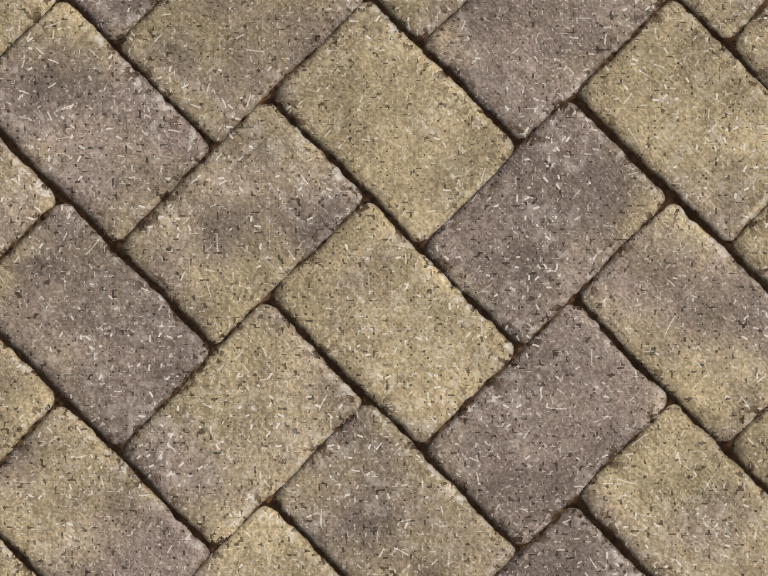
Reproduce this texture procedurally as a Shadertoy shader.

```glsl
// Tumbled stone pavers in a diagonal herringbone, lit from the right.
#define PERIOD vec2(0.530, 0.351)   // lattice step, in canvas heights
#define ANCHOR vec2(0.684, 0.790)   // centre of one paver
#define HALF_GAP vec2(0.0012, 0.0036)
#define CORNER 0.022
#define BEVEL 0.040
#define ROUGHNESS 0.010
#define TAN vec3(0.645, 0.575, 0.455)
#define GREY vec3(0.515, 0.455, 0.415)
#define DUST vec3(0.91, 0.87, 0.82)
#define PIT vec3(0.24, 0.18, 0.13)
#define SOIL vec3(0.46, 0.34, 0.24)
#define SHADOW vec3(0.12, 0.085, 0.06)

float hash(vec2 p) {
    return fract(sin(dot(p, vec2(127.1, 311.7))) * 43758.5453);
}

float noise(vec2 p) {
    vec2 i = floor(p), f = fract(p);
    f = f * f * (3.0 - 2.0 * f);
    vec2 e = vec2(0.0, 1.0);
    return mix(mix(hash(i), hash(i + e.yx), f.x),
               mix(hash(i + e.xy), hash(i + e.yy), f.x), f.y);
}

float fbm(vec2 p) {
    float sum = 0.0, amp = 0.5;
    for (int i = 0; i < 4; i++) {
        sum += amp * noise(p);
        p = mat2(1.6, 1.2, -1.2, 1.6) * p + 17.3;
        amp *= 0.5;
    }
    return sum / 0.9375;
}

// Rotates canvas axes onto the two paving directions.
vec2 diagonal(vec2 p) {
    return vec2(p.x - p.y, p.x + p.y) * 0.70711;
}

// Sparse pale scratches: at most one per cell, at a random angle and length.
float scratches(vec2 p, float thickness) {
    vec2 cell = floor(p);
    float angle = 6.2832 * hash(cell + 3.7);
    vec2 offset = 0.4 * vec2(hash(cell + 11.3), hash(cell + 23.9)) - 0.2;
    vec2 q = fract(p) - 0.5 - offset;
    q = vec2(cos(angle) * q.x + sin(angle) * q.y, cos(angle) * q.y - sin(angle) * q.x);
    q.y += 0.2 * q.x * q.x;
    float reach = 0.02 + 0.25 * hash(cell + 67.3);
    q.x -= clamp(q.x, -reach, reach);
    float strength = smoothstep(0.55, 1.0, hash(cell + 41.1));
    return strength * (1.0 - smoothstep(0.2 * thickness, thickness, length(q)));
}

// Nearest paver: signed distance, outward slope (paving axes) and lattice id.
float paver(vec2 p, out vec2 slope, out vec2 id) {
    float nearest = 1e3;
    for (int k = 0; k < 2; k++) {
        vec2 size = PERIOD * 0.70711;
        vec2 halfSize = 0.5 * (k == 0 ? size : size.yx) - HALF_GAP;
        vec2 base = (p - ANCHOR) / PERIOD - 0.5 * float(k);
        for (int j = -1; j <= 1; j++) {
            vec2 cell = floor(base + 0.5) + vec2(0.0, j);
            vec2 key = 2.0 * cell + float(k);
            vec2 jitter = 0.003 * (vec2(hash(key), hash(key + 5.3)) - 0.5);
            vec2 local = diagonal((base - cell) * PERIOD) + jitter;
            vec2 q = abs(local) - halfSize;
            vec2 r = q + CORNER;
            float d = length(max(r, 0.0)) + min(max(r.x, r.y), 0.0) - CORNER;
            if (d < nearest) {
                nearest = d;
                slope = sign(local) * max(q + BEVEL, 0.0) / BEVEL;
                id = key;
            }
        }
    }
    return nearest;
}

void mainImage(out vec4 fragColor, in vec2 fragCoord) {
    vec2 p = fragCoord / iResolution.y;
    float aa = 1.0 / iResolution.y;

    // Layout with worn, wandering edges
    vec2 warp = vec2(noise(p * 14.0), noise(p * 14.0 + 31.7)) - 0.5;
    vec2 slope, id;
    float d = paver(p + 0.006 * warp, slope, id);
    d += ROUGHNESS * (fbm(p * 50.0) - 0.5);
    float rim = min(length(slope), 1.0);

    // Clay blend: drifts across the courses and clouds within each paver
    float centreX = ANCHOR.x + 0.5 * PERIOD.x * id.x;
    float blend = 0.42 + 0.33 * cos(8.11 * centreX - 1.41) + 0.2 * (hash(id + 9.1) - 0.5);
    blend += 1.9 * (fbm(p * 5.0 + id * 7.3) - 0.5);
    vec3 stone = mix(TAN, GREY, smoothstep(0.1, 0.9, blend));
    stone *= 0.97 + 0.08 * hash(id + 2.6);
    stone *= 1.0 + 0.45 * (fbm(p * 13.0 + 6.1) - 0.5);

    // Fine sand, with relief from the difference along the light
    vec2 toLight = vec2(0.003, 0.001);
    float grain = fbm(p * 110.0);
    float sand = noise(diagonal(p) * 290.0);
    stone *= 1.0 + 0.32 * (sand - 0.5) + 0.4 * (grain - fbm((p + toLight) * 110.0));

    // Bevel: pale toward the light, dim on the far side
    float facing = dot(slope, vec2(0.50, 0.87)) * rim;
    float lit = smoothstep(0.0, 0.8, facing);
    float shade = smoothstep(0.0, 1.0, -facing);
    stone *= 1.0 + 0.13 * lit - 0.36 * shade;

    // Pits gather near edges; sparse dust and scratches lie on top
    float pits = smoothstep(0.62, 0.67, fbm(p * 62.0 + 13.1));
    stone = mix(stone, PIT, pits * (0.10 + 0.65 * rim * rim));
    stone *= 1.0 - 0.4 * smoothstep(0.80, 0.92, noise(p * 170.0 + 7.7));
    float wear = smoothstep(0.3, 0.7, fbm(p * 9.0 + 4.2));
    float dust = 0.45 * (lit + 0.6 * wear) * smoothstep(0.50, 0.70, fbm(p * 75.0 + 51.0));
    dust += 0.6 * scratches(p * 15.0, 0.03) + 0.7 * scratches(diagonal(p) * 31.0, 0.07);
    dust += (0.4 + 0.6 * wear) * scratches(p.yx * 58.0 + 8.4, 0.16);
    dust += 0.5 * smoothstep(0.78, 0.95, noise(p * 230.0 + 3.3));
    stone = mix(stone, DUST, min(dust, 0.85) * (1.0 - 0.5 * shade));

    // Joint: deep shadow across the light, soil showing along it
    float across = smoothstep(0.4, 0.9, abs(slope.y) / max(length(slope), 0.001));
    float soil = noise(p * 150.0) * mix(0.9, 0.25, across);
    vec3 joint = mix(SHADOW, SOIL, soil);
    stone *= 1.0 - (0.2 + 0.3 * shade) * smoothstep(-0.008, 0.0, d);

    vec3 color = mix(stone, joint, smoothstep(-aa, aa, d));
    fragColor = vec4(clamp(color, 0.0, 1.0), 1.0);
}
```
